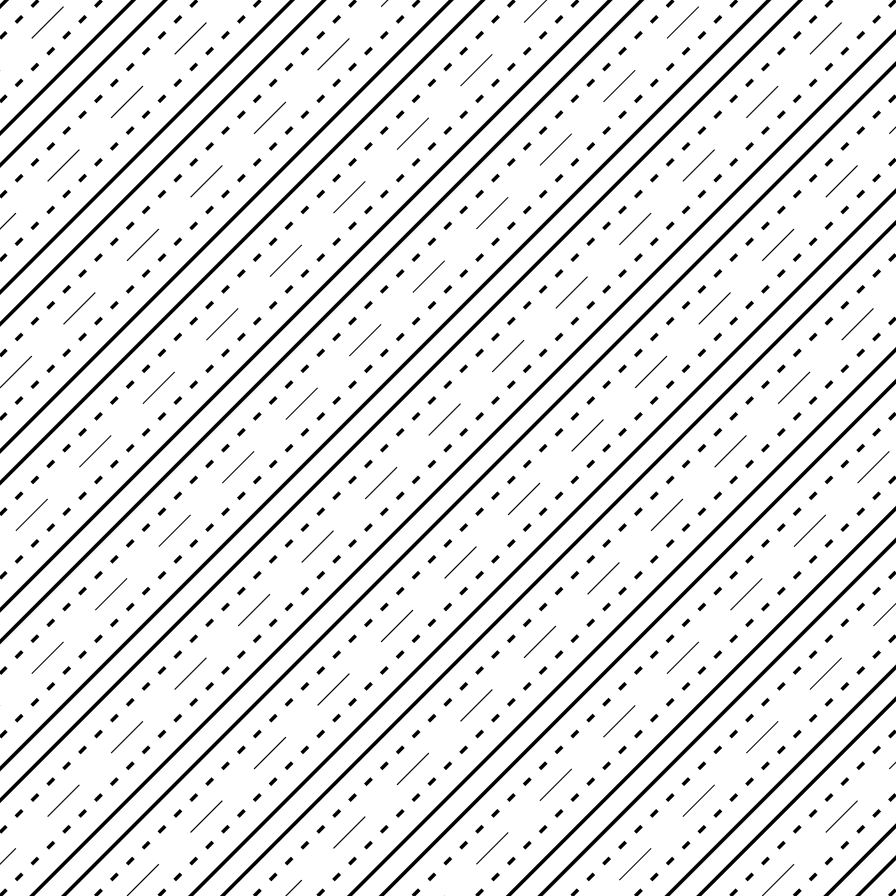
A three.js fragment shader for this pattern:

```glsl
varying vec2 vUv;

const float LINES_PER_SIDE = 28.21;
const float LINES_PER_REPEAT = 5.0;
const float HEAVY_WIDTH = 0.16;
const float HAIR_WIDTH = 0.05;
const vec3 PAPER = vec3(1.0);
const vec3 INK = vec3(0.0);

// Signed offset from the nearest of the points spaced by period
float repeatOffset(float value, float period) {
  return mod(value + 0.5 * period, period) - 0.5 * period;
}

// Share of one filter footprint covered by a band of the given width
float bandCoverage(float offset, float width, float footprint) {
  float upper = min(offset + 0.5 * footprint, 0.5 * width);
  float lower = max(offset - 0.5 * footprint, -0.5 * width);
  return clamp((upper - lower) / footprint, 0.0, 1.0);
}

// Dashes that start at every multiple of period
float dashCoverage(float along, float period, float dashLength, float footprint) {
  float offset = repeatOffset(along - 0.5 * dashLength, period);
  return bandCoverage(offset, dashLength, footprint);
}

// Mirrored repeat: hairline in the middle, then dashed, then solid lines
float stripeInk(float across, float along, float footprint) {
  float fromCentre = abs(repeatOffset(across + 1.0, LINES_PER_REPEAT));
  float hairline = bandCoverage(fromCentre, HAIR_WIDTH, footprint)
                 * dashCoverage(along, 4.0, 2.0, footprint);
  float dashed = bandCoverage(fromCentre - 1.0, HEAVY_WIDTH, footprint)
               * dashCoverage(along, 1.0, 0.4, footprint);
  float solid = bandCoverage(fromCentre - 2.0, HEAVY_WIDTH, footprint);
  return max(solid, max(dashed, hairline));
}

void main() {
  // Diagonal axes, measured in line spacings
  float across = (vUv.x - vUv.y) * LINES_PER_SIDE;
  float along = (vUv.x + vUv.y) * LINES_PER_SIDE;
  float footprint = max(length(vec2(dFdx(across), dFdy(across))), 0.0001);

  float ink = stripeInk(across, along, footprint);
  gl_FragColor = vec4(mix(PAPER, INK, ink), 1.0);
}
```
